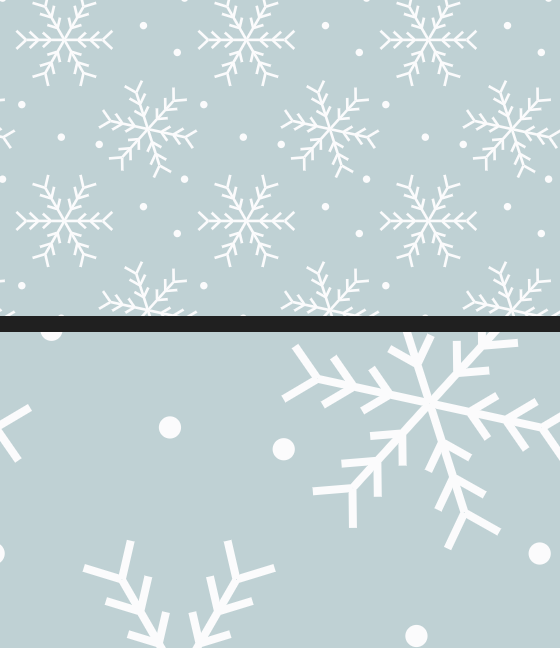
Top, the full canvas; bottom, a detail of the centre.
A Shadertoy shader for this pattern:

```glsl
// Seamless winter pattern: upright and tilted white snowflakes with dots on pale blue.
#define TILE vec2(0.576, 0.573)
#define UPRIGHT_POS vec2(0.2037, 0.8738)
#define TILTED_POS vec2(0.4680, 0.5915)
#define TILT -0.215
#define STROKE 0.0084
#define ARM_LENGTH 0.121
#define BARB_ANGLE 0.75
#define DOT_RADIUS 0.0117
#define BACKGROUND vec3(0.75, 0.82, 0.83)
#define SNOW vec3(0.985, 0.985, 0.99)

const float SECTOR = 1.04719755;

// Offset from the nearest repeat of an anchor point
vec2 repeatAround(vec2 p, vec2 anchor) {
    return mod(p - anchor + 0.5 * TILE, TILE) - 0.5 * TILE;
}

vec2 rotate(vec2 p, float angle) {
    float c = cos(angle), s = sin(angle);
    return vec2(c * p.x - s * p.y, s * p.x + c * p.y);
}

// Square-ended bar running from the origin along +x
float bar(vec2 p, float len) {
    vec2 d = abs(p - vec2(0.5 * len, 0.0)) - 0.5 * vec2(len, STROKE);
    return length(max(d, 0.0)) + min(max(d.x, d.y), 0.0);
}

// Six arms, each with two pairs of barbs and a forked tip
float snowflake(vec2 p, float tilt) {
    p = rotate(p, -tilt);
    float angle = atan(p.y, p.x);
    p = rotate(p, -SECTOR * floor(angle / SECTOR + 0.5));
    p.y = abs(p.y);
    float d = bar(p, ARM_LENGTH);
    for (int i = 0; i < 3; i++) {
        float k = float(i);
        vec2 root = vec2(ARM_LENGTH - 0.039 * k, 0.0);
        d = min(d, bar(rotate(p - root, -BARB_ANGLE), 0.042 - 0.004 * k));
    }
    return d;
}

// Loose dots between the flakes
float dots(vec2 p) {
    vec2 centers[6] = vec2[6](
        vec2(0.454, 0.919), vec2(0.561, 0.834), vec2(0.645, 0.669),
        vec2(0.194, 0.566), vec2(0.314, 0.543), vec2(0.584, 0.433));
    float d = 1.0;
    for (int i = 0; i < 6; i++)
        d = min(d, length(repeatAround(p, centers[i])) - DOT_RADIUS);
    return d;
}

void mainImage(out vec4 fragColor, in vec2 fragCoord) {
    vec2 p = fragCoord / iResolution.y;
    float d = snowflake(repeatAround(p, UPRIGHT_POS), 0.0);
    d = min(d, snowflake(repeatAround(p, TILTED_POS), TILT));
    d = min(d, dots(p));

    // One-pixel edge smoothing
    float coverage = clamp(0.5 - d * iResolution.y, 0.0, 1.0);
    fragColor = vec4(mix(BACKGROUND, SNOW, coverage), 1.0);
}
```
